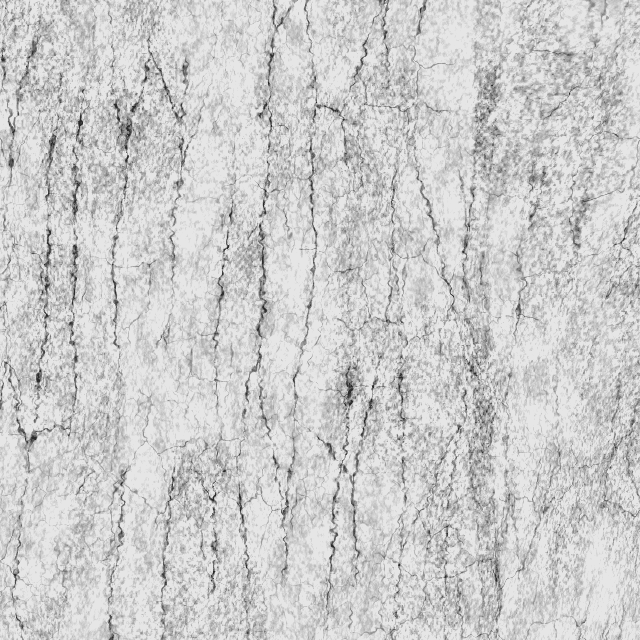
This texture is drawn by a Shadertoy shader. Its source:

```glsl
// Pale grey tree bark: long upright cracks, flaky plates, gritty grain and one deep fissure.

vec2 hash2(vec2 p) {
    vec3 q = fract(p.xyx * vec3(0.1031, 0.1030, 0.0973));
    q += dot(q, q.yzx + 33.33);
    return fract((q.xx + q.yz) * q.zy);
}

float valueNoise(vec2 p) {
    vec2 cell = floor(p), f = fract(p);
    f = f * f * (3.0 - 2.0 * f);
    float low = mix(hash2(cell).x, hash2(cell + vec2(1, 0)).x, f.x);
    float high = mix(hash2(cell + vec2(0, 1)).x, hash2(cell + vec2(1, 1)).x, f.x);
    return mix(low, high, f.y);
}

float layeredNoise(vec2 p) {
    float sum = 0.0, weight = 0.53;
    for (int i = 0; i < 4; i++) {
        sum += weight * valueNoise(p);
        p = mat2(1.98, 0.12, -0.12, 2.03) * p + 17.3;
        weight *= 0.5;
    }
    return sum;
}

// Stretched cells: x = distance to the border in canvas units, y = random value of the cell
vec2 plates(vec2 p, vec2 density) {
    p *= density;
    vec2 base = floor(p), nearest = vec2(9.0), second = vec2(9.0);
    float id = 0.0;
    for (int y = -1; y <= 1; y++) {
        for (int x = -1; x <= 1; x++) {
            vec2 cell = base + vec2(x, y);
            vec2 jitter = hash2(cell);
            vec2 offset = cell + 0.1 + 0.8 * jitter - p;
            if (dot(offset, offset) < dot(nearest, nearest)) {
                second = nearest;
                nearest = offset;
                id = fract(jitter.x * 7.0 + jitter.y * 13.0);
            } else if (dot(offset, offset) < dot(second, second)) {
                second = offset;
            }
        }
    }
    float gap = dot(second, second) - dot(nearest, nearest);
    return vec2(gap / (2.0 * length((second - nearest) * density) + 0.001), id);
}

float crackLine(float border, float width) {
    return 1.0 - smoothstep(width * 0.4, width + 0.0014, border);
}

void mainImage(out vec4 fragColor, in vec2 fragCoord) {
    vec2 uv = fragCoord / iResolution.y;
    float rightSide = smoothstep(0.6, 0.85, uv.x);

    // Bark leans gently on the left and more strongly right of the fissure
    vec2 p = uv;
    p.x -= (uv.y - 0.5) * mix(0.05, 0.30, smoothstep(0.70, 1.08, uv.x));
    p.x += 0.006 * sin(uv.y * 9.0 + uv.x * 11.0) + 0.003 * sin(uv.y * 23.0 - uv.x * 31.0);

    // Ragged edges from coarse to fine
    vec2 ragged = p;
    ragged += vec2(0.018, 0.03) * (vec2(layeredNoise(uv * 17.0), layeredNoise(uv * 17.0 + 40.0)) - 0.5);
    ragged += 0.008 * (vec2(valueNoise(uv * 140.0), valueNoise(uv * 140.0 + 70.0)) - 0.5);

    // Long upright cracks, cross breaks and small flakes
    vec2 ridge = plates(ragged + 2.0, vec2(15.0, 1.7));
    vec2 block = plates(ragged + 5.0, vec2(16.0, 10.0));
    vec2 flake = plates(ragged + 8.0, vec2(55.0, 34.0));
    float depth = layeredNoise(uv * vec2(11.0, 6.0) + 9.0);
    float ridgeFade = smoothstep(0.28, 0.6, depth) * mix(1.0, 0.45, rightSide);
    float blockFade = smoothstep(0.40, 0.65, layeredNoise(uv * 9.0 + 31.0));
    float flakeFade = smoothstep(0.38, 0.65, layeredNoise(uv * 14.0 + 53.0));
    float broken = smoothstep(0.1, 0.6, valueNoise(p * vec2(170.0, 90.0) + 4.0));
    float cracks = 0.40 * ridgeFade * crackLine(ridge.x, 0.0005 + 0.0028 * depth * depth);
    cracks += 0.28 * blockFade * crackLine(block.x, 0.0007);
    cracks += 0.13 * flakeFade * crackLine(flake.x, 0.0006);
    cracks *= 0.3 + 0.7 * broken;

    // Deep fissure that runs the full height
    float fissureX = 0.754 + 0.008 * sin(uv.y * 7.0 + 1.0) + 0.004 * sin(uv.y * 19.0);
    float fromFissure = abs(uv.x - fissureX + 0.8 * (ragged.x - p.x));
    float fissureDepth = 0.4 + 0.6 * smoothstep(0.3, 0.65, layeredNoise(vec2(3.0, uv.y * 7.0)));
    float fissure = (1.0 - smoothstep(0.010, 0.027, fromFissure)) * fissureDepth;
    cracks += 0.22 * fissureDepth * broken * crackLine(abs(fromFissure - 0.014), 0.0014);

    // Rough weathered zones gather along the cracks
    float weathered = smoothstep(0.34, 0.66, layeredNoise(uv * vec2(13.0, 5.0) + 3.0));
    float rough = 0.55 * weathered + 0.6 * ridgeFade * exp(-ridge.x / 0.008) + 0.6 * fissure;
    rough = min(rough, 1.1);

    // Grain, streaks, flat scaled-off patches and dark specks
    float grain = layeredNoise(p * vec2(310.0, 190.0)) - 0.5;
    float streaks = layeredNoise(ragged * vec2(62.0, 22.0) + 12.0) - 0.48;
    float scaledOff = smoothstep(0.50, 0.53, layeredNoise(ragged * vec2(38.0, 20.0) + 27.0));
    float specks = smoothstep(0.76, 0.90, valueNoise(p * vec2(360.0, 300.0))) * rough;

    float darkness = -0.005 + 0.08 * rough + 0.06 * (flake.y - 0.5);
    darkness += grain * (0.34 + 0.55 * rough) + 0.20 * streaks + 0.06 * scaledOff;
    darkness += cracks + 0.26 * specks + 0.08 * fissure;

    // Flat pale plates are the upper limit of the tone
    float paleBark = 0.9;
    fragColor = vec4(vec3(paleBark - clamp(darkness, 0.0, 0.73)), 1.0);
}
```
